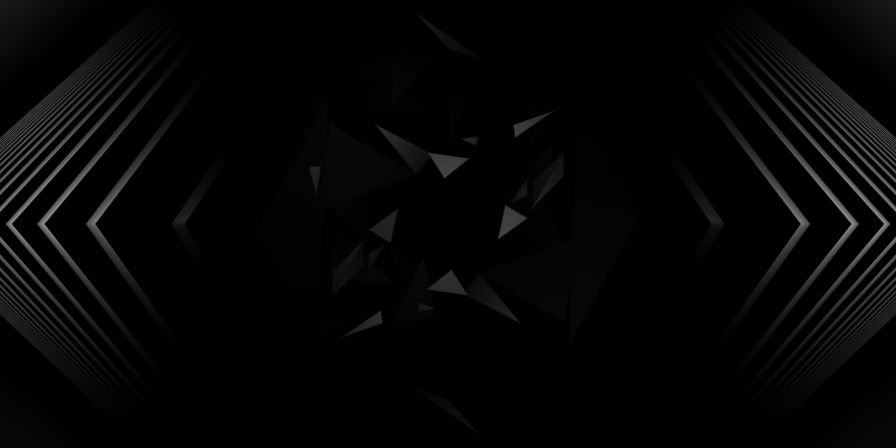
This background is drawn by a Shadertoy shader. Its source:

```glsl
// Dark stage: bright chevron rails recede toward both side edges, with broken
// glass facets in the middle. The rails are mirrored left to right and spaced
// by a perspective series; the facets are drawn twice, turned by half a turn.

float hash(float n) { return fract(sin(n * 127.1) * 43758.5453); }

float cross2(vec2 a, vec2 b) { return a.x * b.y - a.y * b.x; }

// Signed distance to the nearest side line of a triangle, negative inside.
float triangle(vec2 p, vec2 a, vec2 b, vec2 c) {
    float winding = sign(cross2(b - a, c - a));
    float ab = cross2(p - a, normalize(b - a));
    float bc = cross2(p - b, normalize(c - b));
    float ca = cross2(p - c, normalize(a - c));
    return max(max(ab * winding, bc * winding), ca * winding);
}

// Lays one facet over the shade below; it is lightest at corner a.
void facet(inout float shade, vec2 p, vec2 a, vec2 b, vec2 c, float tone, float falloff) {
    float px = 1.0 / iResolution.y;
    float cover = smoothstep(px, -px, triangle(p, a, b, c));
    float reach = max(length(b - a), length(c - a));
    float lit = tone * (1.0 - falloff * min(length(p - a) / reach, 1.0));
    shade = mix(shade, lit, cover);
}

// Large, barely visible facets scattered around the centre.
float faintFacets(vec2 p) {
    float shade = 0.004;
    for (float i = 0.0; i < 26.0; i++) {
        float angle = 6.2832 * hash(i + 1.0);
        vec2 centre = 0.42 * sqrt(hash(i + 31.0)) * vec2(cos(angle), sin(angle));
        float turn = 6.2832 * hash(i + 61.0);
        float size = mix(0.05, 0.14, hash(i + 91.0));
        vec2 along = size * vec2(cos(turn), sin(turn));
        vec2 across = vec2(-along.y, along.x) * mix(0.25, 0.7, hash(i + 121.0));
        float tone = 0.045 * pow(hash(i + 151.0), 2.0);
        facet(shade, p, centre + along, centre - along + across,
              centre - 0.5 * along - across, tone, 0.8);
    }
    return shade * smoothstep(0.56, 0.3, length(p));
}

// One half of the lit facets; gain dims the half that faces away.
void litFacets(inout float shade, vec2 p, float gain) {
    // broad dim planes
    facet(shade, p, vec2(-0.26, 0.22), vec2(-0.07, 0.11), vec2(-0.29, 0.03), 0.035 * gain, 0.5);
    facet(shade, p, vec2(0.27, -0.27), vec2(0.29, 0.25), vec2(0.43, 0.02), 0.03 * gain, 0.9);
    facet(shade, p, vec2(-0.07, 0.469), vec2(0.003, 0.39), vec2(0.08, 0.365), 0.1 * gain, 0.8);
    // folded pair and its neighbours
    facet(shade, p, vec2(0.258, 0.16), vec2(0.19, 0.094), vec2(0.188, 0.036), 0.07, 0.5);
    facet(shade, p, vec2(0.188, 0.036), vec2(0.258, 0.16), vec2(0.258, 0.107), 0.14 * gain, 0.6);
    facet(shade, p, vec2(0.177, 0.065), vec2(0.14, 0.045), vec2(0.176, 0.103), 0.1 * gain, 0.5);
    facet(shade, p, vec2(-0.31, 0.128), vec2(-0.284, 0.128), vec2(-0.294, 0.063), 0.14, 0.4);
    // bright splinters
    facet(shade, p, vec2(-0.161, 0.221), vec2(-0.035, 0.156), vec2(-0.07, 0.11), 0.2 * gain, 0.75);
    facet(shade, p, vec2(-0.008, 0.102), vec2(-0.044, 0.159), vec2(0.047, 0.146), 0.27 * gain, 0.2);
    facet(shade, p, vec2(0.03, 0.19), vec2(0.068, 0.195), vec2(0.062, 0.175), 0.16 * gain, 0.3);
    facet(shade, p, vec2(0.15, 0.193), vec2(0.146, 0.221), vec2(0.237, 0.253), 0.25 * gain, 0.4);
    facet(shade, p, vec2(0.112, -0.034), vec2(0.128, 0.042), vec2(0.177, 0.013),
          0.27 * gain * gain, 0.15);
}

// Rails; edge.x is the distance from the side, edge.y the height above the middle.
float chevrons(vec2 edge) {
    float px = 1.0 / iResolution.y;
    float rise = abs(edge.y);
    float upper = smoothstep(-0.01, 0.01, edge.y);
    float light = 0.0;
    for (float i = 0.0; i < 17.0; i++) {
        float near = 1.0 / (1.0 + 0.38 * i);
        float slope = mix(0.62, 0.67, upper) + 0.55 * pow(1.0 - near, 1.4);
        float offset = edge.x - (-0.3125 + 0.71 * near) - slope * rise;
        float halfWidth = 0.0145 * near;
        float line = smoothstep(halfWidth + px, halfWidth - px, abs(offset));
        float end = mix(0.31 + 0.17 * near, 0.37 + 0.16 * near, upper);
        float fade = smoothstep(end, end - 0.36, edge.x);
        float bevel = 0.85 + 0.25 * clamp(offset / halfWidth, -1.0, 1.0);
        float tone = 0.55 * mix(0.65, 1.0, smoothstep(0.1, 0.5, near));
        tone *= mix(exp(-3.2 * rise), exp(-1.1 * rise), upper);
        light = max(light, line * fade * bevel * tone);
    }
    return light;
}

// Soft grey haze in the corners beyond the last rail.
float cornerHaze(vec2 edge) {
    float beyond = 1.15 * abs(edge.y) - 0.29 - edge.x;
    return smoothstep(0.0, 0.32, beyond) * (edge.y > 0.0 ? 0.1 : 0.035);
}

void mainImage(out vec4 fragColor, in vec2 fragCoord) {
    vec2 p = (fragCoord - 0.5 * iResolution.xy) / iResolution.y;
    vec2 edge = vec2(0.5 * iResolution.x / iResolution.y - abs(p.x), p.y);

    float shade = faintFacets(p);
    litFacets(shade, -p, 0.72);
    litFacets(shade, p, 1.0);

    shade = max(shade, chevrons(edge)) + cornerHaze(edge);
    fragColor = vec4(vec3(shade), 1.0);
}
```
